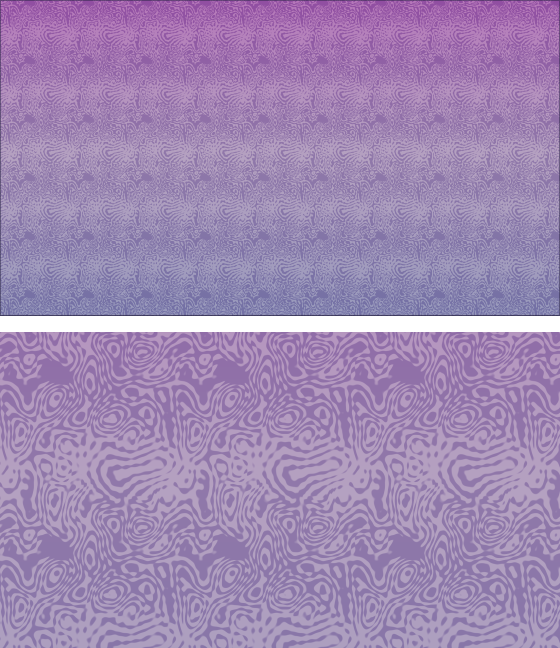
Top: the whole. Bottom: its middle third, enlarged.
Reproduce this pattern procedurally as a Shadertoy shader.

```glsl
// Square tiles of fine meandering lines over a violet to blue vertical fade.
// Contours of wrapped noise, mixed with whole-number plane waves, form the
// lines; both repeat exactly once per tile. A thin dark rim frames the canvas.

#define TILES_DOWN 5.4
#define NOISE_CELLS 5.0
#define CONTOURS 7.5
#define WARP 0.035
#define WAVE_COUNT 9
#define WAVE_FREQ 19.0
#define WAVE_GAIN 0.5
#define PATCHES 0.9
#define BLOB_CENTRE vec2(0.50, 0.03)
#define SWIRL_CENTRE vec2(0.95, 0.59)
#define CONTRAST vec3(0.072, 0.080, 0.045)
#define RIM 0.0018

const float TAU = 6.2831853;

vec2 hash2(vec2 p) {
    vec3 q = fract(vec3(p.xyx) * vec3(0.1031, 0.1030, 0.0973));
    q += dot(q, q.yzx + 33.33);
    return fract((q.xx + q.yz) * q.zy);
}

// Unit gradient at a lattice point, wrapped to the tile.
vec2 latticeGradient(vec2 cell, float cells, float seed) {
    float angle = TAU * hash2(mod(cell, cells) + seed).x;
    return vec2(cos(angle), sin(angle));
}

float tiledNoise(vec2 p, float cells, float seed) {
    p *= cells;
    vec2 i = floor(p), f = p - i;
    vec2 u = f * f * f * (f * (f * 6.0 - 15.0) + 10.0);
    vec2 e = vec2(1.0, 0.0);
    float a = dot(latticeGradient(i, cells, seed), f);
    float b = dot(latticeGradient(i + e.xy, cells, seed), f - e.xy);
    float c = dot(latticeGradient(i + e.yx, cells, seed), f - e.yx);
    float d = dot(latticeGradient(i + e.xx, cells, seed), f - e.xx);
    return mix(mix(a, b, u.x), mix(c, d, u.x), u.y);
}

// Shortest offset to a centre that recurs in every tile.
vec2 tileOffset(vec2 p, vec2 centre) {
    return fract(p - centre + 0.5) - 0.5;
}

// Plane waves of similar length in spread directions: short, worm-like strokes.
float meander(vec2 p) {
    float sum = 0.0;
    for (int n = 0; n < WAVE_COUNT; n++) {
        vec2 rnd = hash2(vec2(float(n) + 3.0, 17.0));
        float angle = 0.5 * TAU * (float(n) + 0.6 * rnd.x) / float(WAVE_COUNT);
        vec2 k = round(WAVE_FREQ * vec2(cos(angle), sin(angle)));
        sum += cos(TAU * (dot(k, p) + rnd.y));
    }
    return sum * sqrt(2.0 / float(WAVE_COUNT));
}

// Coverage of light line, 0 to 1, at a point in tile units.
float lineWork(vec2 p) {
    vec2 bend = vec2(tiledNoise(p, 4.0, 31.0), tiledNoise(p, 4.0, 57.0));
    vec2 w = p + WARP * bend;

    // Winding contours, giving way to flat nested arcs at the swirl.
    float winding = sin(TAU * CONTOURS * tiledNoise(w, NOISE_CELLS, 7.0));
    vec2 s = tileOffset(w, SWIRL_CENTRE);
    float arcs = sin(TAU * (length(s * vec2(9.0, 20.0)) + 2.5 * bend.x));
    float swirl = 1.0 - smoothstep(0.12, 0.36, length(s * vec2(0.75, 1.3)));
    float field = mix(winding, arcs, swirl);
    field += WAVE_GAIN * (1.0 - 0.5 * swirl) * meander(w);

    // Denser and sparser patches, a lighter band and one solid dark blob.
    float band = tileOffset(p, SWIRL_CENTRE).y;
    field += PATCHES * tiledNoise(p, 3.0, 83.0);
    field += 0.6 * exp(-band * band * 60.0) - 0.06;
    vec2 b = tileOffset(p, BLOB_CENTRE) + 0.06 * bend;
    field -= 2.6 * (1.0 - smoothstep(0.045, 0.09, length(b)));
    return smoothstep(-0.35, 0.35, field);
}

// Vertical fade through three stops, t = 0 at the bottom, steepest at the ends.
vec3 fade(float t) {
    vec3 low = vec3(0.52, 0.52, 0.69);
    vec3 middle = vec3(0.635, 0.55, 0.71);
    vec3 high = vec3(0.64, 0.385, 0.68);
    float away = pow(abs(2.0 * t - 1.0), 1.2);
    return mix(middle, t < 0.5 ? low : high, away);
}

void mainImage(out vec4 fragColor, in vec2 fragCoord) {
    vec2 uv = fragCoord / iResolution.y;
    float aspect = iResolution.x / iResolution.y;

    // Average a 3 x 3 grid of samples; tiles hang from the top left.
    float ink = 0.0;
    for (int n = 0; n < 9; n++) {
        vec2 jitter = (vec2(float(n % 3), float(n / 3)) - 1.0) / 3.0;
        vec2 q = (fragCoord + jitter) / iResolution.y;
        ink += lineWork(vec2(q.x, 1.0 - q.y) * TILES_DOWN) / 9.0;
    }
    vec3 colour = fade(uv.y) + CONTRAST * (2.0 * ink - 1.0);

    // Dark rim, heavier along the bottom.
    float inset = min(min(uv.x, aspect - uv.x), min(uv.y * 0.6, 1.0 - uv.y));
    float pixel = 1.0 / iResolution.y;
    float rim = 1.0 - smoothstep(RIM - 0.5 * pixel, RIM + 0.5 * pixel, inset);
    colour = mix(colour, vec3(0.16, 0.14, 0.27), 0.85 * rim);
    fragColor = vec4(colour, 1.0);
}
```
